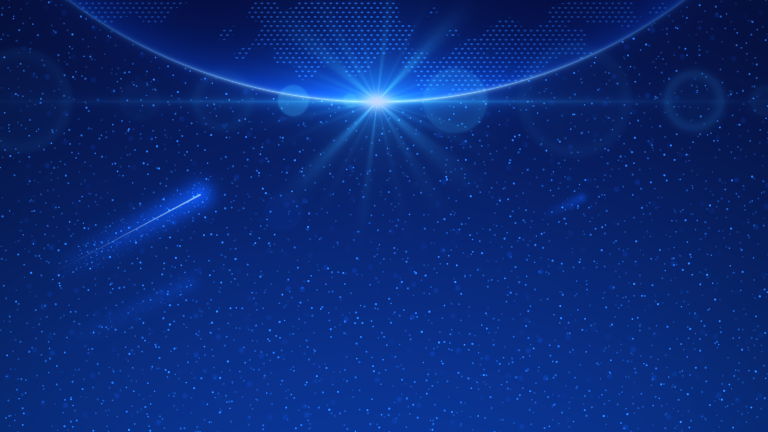
Reproduce this background procedurally as a Shadertoy shader.

```glsl
// A dark planet hangs over a starry blue sky with a sun flare on its lower rim.
// Circles give the planet and lens ghosts, hashed cells the stars and dust,
// sines the sun rays and ragged coasts, and segment distances the comets.

// Units: canvas height is 1, x is zero at the centre, y is zero at the bottom.
const vec2 PLANET_CENTRE = vec2(-0.018, 1.958);
const float PLANET_RADIUS = 1.194;
const vec2 SUN = vec2(-0.016, 0.765);
const vec2 MAP_PITCH = vec2(0.0145, 0.0105);
const float STAR_CELL = 0.031;
const int STAR_LAYERS = 4;

const vec3 SKY_TOP = vec3(0.025, 0.075, 0.30);
const vec3 SKY_BOTTOM = vec3(0.04, 0.215, 0.60);
const vec3 NIGHT = vec3(0.015, 0.045, 0.23);
const vec3 AZURE = vec3(0.04, 0.30, 0.80);
const vec3 CYAN = vec3(0.16, 0.54, 0.90);
const vec3 PALE = vec3(0.66, 0.80, 0.98);

// Lens ghosts on the sun's level: x, radius, fill, rim
const vec4 GHOSTS[9] = vec4[9](
    vec4(-0.843, 0.123, 0.03, 0.05), vec4(-0.565, 0.047, 0.03, 0.01),
    vec4(-0.373, 0.070, 0.02, 0.06), vec4(-0.210, 0.036, 0.34, 0.04),
    vec4(-0.079, 0.016, 0.35, 0.05), vec4(0.165, 0.075, 0.17, 0.06),
    vec4(0.442, 0.134, 0.025, 0.045), vec4(0.718, 0.070, 0.03, 0.13),
    vec4(0.882, 0.035, 0.05, 0.03));

// Land masses: centre, radii
const vec4 LANDS[5] = vec4[5](
    vec4(-0.588, 0.995, 0.13, 0.045), vec4(-0.125, 0.93, 0.20, 0.10),
    vec4(0.20, 0.84, 0.14, 0.055), vec4(0.33, 0.90, 0.15, 0.05),
    vec4(0.50, 0.975, 0.12, 0.035));

vec4 hash4(vec2 cell) {
    vec4 s = vec4(dot(cell, vec2(127.1, 311.7)), dot(cell, vec2(269.5, 183.3)),
                  dot(cell, vec2(419.2, 371.9)), dot(cell, vec2(97.3, 157.1)));
    return fract(sin(s) * 43758.5);
}

// Lays light over a colour without burning out
vec3 screen(vec3 base, vec3 light) {
    return 1.0 - (1.0 - base) * (1.0 - clamp(light, 0.0, 1.0));
}

// Soft disc that stays smooth at any canvas size
float disc(float dist, float radius, float blur) {
    float edge = max(blur, 0.7 / iResolution.y);
    return 1.0 - smoothstep(radius - edge, radius + edge, dist);
}

// One jittered dot per cell
float dots(vec2 p, float cell, float radius, float blur, float chance) {
    vec2 id = floor(p / cell);
    vec4 rnd = hash4(id + cell * 900.0);
    vec2 centre = (id + 0.16 + 0.68 * rnd.xy) * cell;
    return step(rnd.z, chance) * (0.2 + 0.8 * rnd.w * rnd.w)
         * disc(distance(p, centre), radius, blur);
}

// Turned and shifted layers hide the cell grid
float stars(vec2 p) {
    float light = 0.0;
    for (int i = 0; i < STAR_LAYERS; i++) {
        p = mat2(0.8, 0.6, -0.6, 0.8) * p + vec2(5.3, 2.9);
        float size = 0.0025 - 0.0003 * float(i);
        light = max(light, dots(p, STAR_CELL, size, 0.0008, 0.42));
    }
    return light;
}

float landMask(vec2 p) {
    float coast = 0.2 * sin(47.0 * p.x + 31.0 * p.y) + 0.18 * sin(83.0 * p.y - 61.0 * p.x);
    float land = 0.0;
    for (int i = 0; i < 5; i++) {
        float d = length((p - LANDS[i].xy) / LANDS[i].zw) + coast;
        land = max(land, 1.0 - smoothstep(0.92, 1.02, d));
    }
    return land;
}

// Staggered grid of dots covering the land
float mapDots(vec2 p) {
    vec2 g = p / MAP_PITCH;
    g.x += 0.5 * mod(floor(g.y), 2.0);
    vec2 local = (fract(g) - 0.5) * MAP_PITCH;
    return disc(length(local * vec2(0.7, 1.0)), 0.0022, 0.001) * landMask(p);
}

// Light of a comet: x = halo, y = thin core, z = dust
vec3 comet(vec2 p, vec2 head, vec2 tail, float width) {
    vec2 axis = tail - head;
    float t = clamp(dot(p - head, axis) / dot(axis, axis), 0.0, 1.0);
    float d = length(p - head - t * axis);
    float halo = exp(-d * d / (width * width)) * pow(1.0 - t, 1.2);
    float core = disc(d, 0.002 * (1.0 - t), 0.002) * pow(1.0 - t, 1.2);
    float spread = exp(-d * d / (width * width)) * (1.0 - smoothstep(0.75, 1.0, t));
    vec2 turned = mat2(0.6, 0.8, -0.8, 0.6) * p;
    return vec3(halo, core, spread * dots(turned, 0.0105, 0.0013, 0.001, 0.55));
}

void mainImage(out vec4 fragColor, in vec2 fragCoord) {
    vec2 p = (fragCoord - vec2(0.5 * iResolution.x, 0.0)) / iResolution.y;
    vec2 q = p - SUN;
    float r = length(q);
    float depth = PLANET_RADIUS - distance(p, PLANET_CENTRE);
    float inside = smoothstep(-1.0, 1.0, depth * iResolution.y);
    float nearSun = exp(-q.x * q.x / 0.10);

    // Sky and stars
    vec3 sky = mix(SKY_BOTTOM, SKY_TOP, smoothstep(-0.15, 1.1, p.y));
    sky *= 1.0 - 0.28 * p.x * p.x;
    sky += CYAN * 0.75 * stars(p);
    sky += AZURE * 0.16 * dots(p.yx + 8.1, 0.05, 0.006, 0.003, 0.5);
    sky += AZURE * exp(min(depth, 0.0) / 0.03) * (0.06 + 0.5 * nearSun);

    // Planet with glow inside its rim and dotted land
    vec3 planet = NIGHT + AZURE * exp(-max(depth, 0.0) / 0.065) * (0.28 + 0.75 * nearSun);
    planet += AZURE * 0.25 * exp(-r * r / 0.06);
    planet += CYAN * mapDots(p) * (0.26 + 0.22 * nearSun);
    vec3 col = mix(sky, planet, inside);
    float rim = exp(-abs(depth) / 0.0035);
    float rimReach = exp(-q.x * q.x / 0.30);
    col = screen(col, mix(CYAN, PALE, rimReach) * rim * (0.15 + 0.75 * rimReach));

    // Lens ghosts
    for (int i = 0; i < 9; i++) {
        vec4 ghost = GHOSTS[i];
        float d = distance(p, vec2(ghost.x, SUN.y + 0.002));
        float ring = exp(-pow((d - ghost.y * 0.88) / 0.014, 2.0));
        float lit = ghost.z * disc(d, ghost.y, 0.004) + ghost.w * ring;
        col = screen(col, CYAN * lit);
    }
    col += AZURE * 0.04 * disc(distance(p, vec2(-0.234, 0.51)), 0.045, 0.004);

    // Sun: rays, horizontal streak and hot centre
    float angle = atan(q.y, q.x);
    float rays = pow(abs(sin(2.0 * angle - 0.1)), 50.0)
               + 0.5 * pow(abs(sin(5.0 * angle + 0.6)), 30.0)
               + 0.3 * pow(abs(sin(9.0 * angle + 1.1)), 14.0);
    vec3 flare = CYAN * rays * 0.55 * exp(-r / 0.13) * (1.0 - smoothstep(0.2, 0.38, r));
    flare += CYAN * 0.75 * exp(-abs(q.x) / 0.30 - abs(q.y) / 0.006);
    flare += AZURE * 0.55 * exp(-abs(q.x) / 0.28 - abs(q.y) / 0.028);
    flare += CYAN * 0.75 * exp(-r / 0.06);
    col = screen(col, flare);
    col = mix(col, vec3(0.76, 0.84, 1.0), exp(-dot(q, q * vec2(0.6, 1.6)) / 0.0007));

    // Comets
    vec3 bright = comet(p, vec2(-0.426, 0.549), vec2(-0.78, 0.36), 0.032);
    vec3 faint = comet(p, vec2(-0.45, 0.345), vec2(-0.79, 0.18), 0.022);
    vec3 small = comet(p, vec2(0.458, 0.542), vec2(0.36, 0.495), 0.011);
    col += AZURE * (0.6 * bright.x + 0.13 * faint.x + 0.3 * small.x);
    col = screen(col, PALE * 0.8 * bright.y);
    col += CYAN * (0.7 * bright.z + 0.25 * faint.z + 0.9 * small.z);

    fragColor = vec4(clamp(col, 0.0, 1.0), 1.0);
}
```
